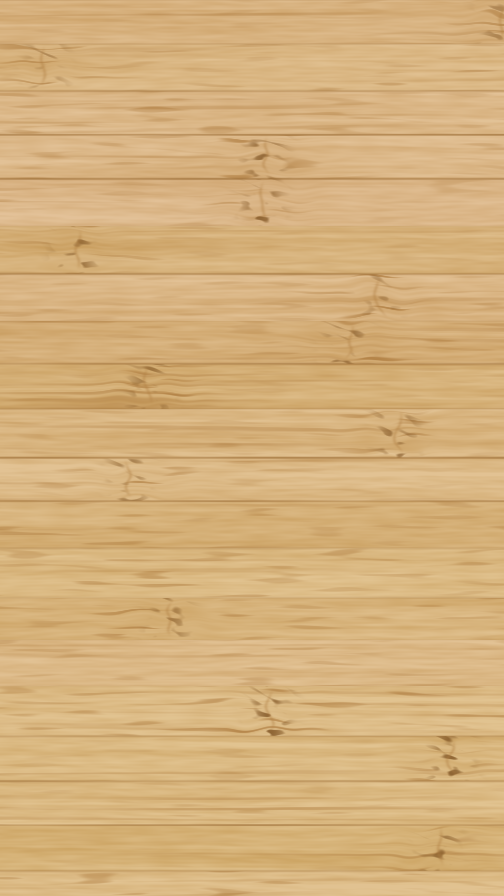
Reproduce this texture procedurally as a Shadertoy shader.

```glsl
// Pressed bamboo board: horizontal strips glued edge to edge, each with its own
// tone, long fibres and short dashes made of stretched gradient noise.
// Some strips carry a node, where fibres bend and dark curved flecks gather.

const float STRIP_HEIGHT = 0.0514;   // all lengths are in canvas heights
const float STRIP_SHIFT  = 0.49;
const float NODE_CHANCE  = 0.45;
const float NODE_REACH   = 0.055;
const float NODE_CORE    = 0.020;
const float SEAM_WIDTH   = 0.0016;

const vec2 STREAK_FREQ = vec2(1.2, 45.0);
const vec2 BAND_FREQ   = vec2(3.5, 120.0);
const vec2 FIBRE_FREQ  = vec2(1.6, 165.0);
const vec2 DASH_FREQ   = vec2(14.0, 175.0);
const vec2 FINE_FREQ   = vec2(28.0, 300.0);

const vec3 SHADE_COLOUR = vec3(0.800, 0.630, 0.405);
const vec3 LIGHT_COLOUR = vec3(0.876, 0.742, 0.565);
const vec3 FIBRE_COLOUR = vec3(0.690, 0.495, 0.260);
const vec3 FLECK_COLOUR = vec3(0.500, 0.330, 0.140);
const vec3 YELLOW_TINT  = vec3(-0.004, 0.004, -0.022);

vec2 hash2(vec2 p) {
    vec3 q = fract(p.xyx * vec3(0.1031, 0.1030, 0.0973));
    q += dot(q, q.yzx + 33.33);
    return fract((q.xx + q.yz) * q.zy);
}

float cornerSlope(vec2 cell, vec2 offset) {
    float angle = 6.2832 * hash2(cell).x;
    return dot(vec2(cos(angle), sin(angle)), offset);
}

float gradientNoise(vec2 p) {
    vec2 cell = floor(p), f = fract(p);
    vec2 w = f * f * f * (f * (f * 6.0 - 15.0) + 10.0);
    vec2 e = vec2(1.0, 0.0);
    float low  = mix(cornerSlope(cell, f), cornerSlope(cell + e.xy, f - e.xy), w.x);
    float high = mix(cornerSlope(cell + e.yx, f - e.yx), cornerSlope(cell + e.xx, f - e.xx), w.x);
    return mix(low, high, w.y);
}

float bell(float d, float width) {
    return exp(-d * d / (width * width));
}

void mainImage(out vec4 fragColor, in vec2 fragCoord) {
    vec2 p = fragCoord / iResolution.y;
    float pixel = 1.0 / iResolution.y;
    float aspect = iResolution.x / iResolution.y;

    // Strips of slightly uneven height
    float s = p.y / STRIP_HEIGHT + STRIP_SHIFT;
    s += 0.18 * gradientNoise(vec2(s * 0.7, 3.5));
    float row = floor(s), v = fract(s);
    vec2 look = hash2(vec2(row, 11.0));
    vec2 style = hash2(vec2(row, 37.0));
    vec2 nodeDice = hash2(vec2(row, 71.0));
    vec2 seed = vec2(row * 17.3, row * 5.7);

    // Node position and influence
    float hasNode = step(nodeDice.x, NODE_CHANCE);
    float dx = p.x - nodeDice.y * aspect;
    float near = hasNode * bell(dx, NODE_REACH);
    float core = hasNode * bell(dx, NODE_CORE);

    // Fibre coordinates: gentle tilt and wander, stronger bend at the node
    vec2 q = p;
    q.y += (style.x - 0.5) * 0.012 * p.x;
    q.y += 0.0025 * gradientNoise(vec2(p.x * 4.0, p.y * 18.0) + seed);
    q.y += near * 0.010 * gradientNoise(vec2(dx * 22.0, v * 2.0) + seed);

    // Tone of the wood
    float streak = gradientNoise(q * STREAK_FREQ + seed);
    float band   = gradientNoise(q * BAND_FREQ + seed + 40.0);
    float fine   = gradientNoise(q * FINE_FREQ + seed + 80.0);
    float tone = 0.65 + 0.46 * (look.x - 0.5) + 0.42 * streak + 0.38 * band + 0.34 * fine;
    tone -= 0.12 * near;

    // Long fibres with paler edges, and short dashes
    float fibre = gradientNoise(q * FIBRE_FREQ + seed + 120.0);
    float dash  = gradientNoise(q * DASH_FREQ + seed + 160.0);
    float patches = smoothstep(-0.3, 0.35, gradientNoise(p * vec2(3.0, 26.0) + seed));
    float longLines = smoothstep(0.16, 0.46, fibre) * mix(0.20, 0.62, style.y) * patches;
    float shortLines = smoothstep(0.20, 0.46, dash);
    shortLines *= mix(0.50, 0.12, style.y) * mix(0.5, 1.0, patches) + 0.45 * near;
    tone += 0.22 * smoothstep(0.15, 0.45, -fibre);

    vec3 colour = mix(SHADE_COLOUR, LIGHT_COLOUR, clamp(tone, -0.4, 1.15));
    colour += YELLOW_TINT * (look.y + 0.5 - p.y);
    colour = mix(colour, FIBRE_COLOUR, clamp(longLines + shortLines, 0.0, 0.85));

    // Curved flecks and a faint ring scar at the node
    float curl = 1.6 * (v - 0.5) * (v - 0.5);
    float fleck = gradientNoise(vec2(dx * 55.0 + 3.0 * curl, v * 6.5 + dx * 25.0) + seed + 200.0);
    float scarX = dx - 0.012 * gradientNoise(vec2(v * 2.5, row + 0.5)) - 0.01 * curl;
    float scar = hasNode * bell(scarX, 0.0022) * smoothstep(0.05, 0.3, v) * smoothstep(1.0, 0.7, v);
    float fleckDepth = mix(0.35, 0.85, style.x);
    colour = mix(colour, FLECK_COLOUR, core * fleckDepth * smoothstep(0.14, 0.42, fleck));
    colour = mix(colour, FIBRE_COLOUR, 0.35 * scar);

    // Glue seams, some of them nearly invisible
    float seamDepth = hash2(vec2(floor(s + 0.5), 97.0)).x;
    float seamDistance = min(v, 1.0 - v) * STRIP_HEIGHT;
    float seam = 1.0 - smoothstep(0.0, SEAM_WIDTH + 0.5 * pixel, seamDistance);
    float seamWear = 0.8 + 0.6 * gradientNoise(vec2(p.x * 6.0, floor(s + 0.5) + 0.5));
    colour = mix(colour, FIBRE_COLOUR * 0.92, seam * seamDepth * seamWear * 0.85);

    fragColor = vec4(clamp(colour, 0.0, 1.0), 1.0);
}
```
